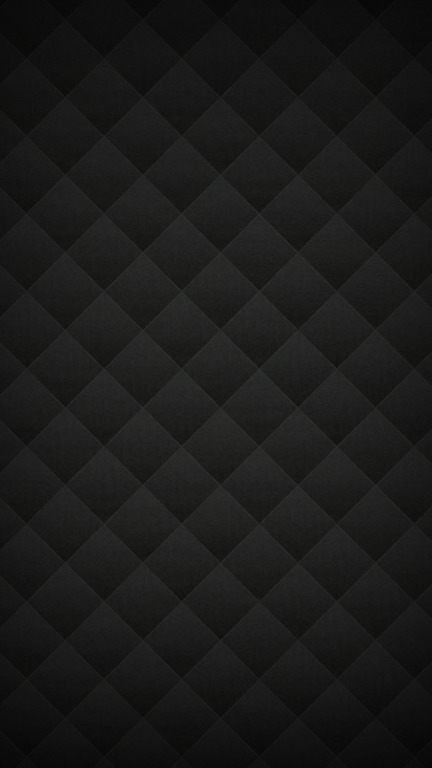
Give the GLSL for this pattern, as a Shadertoy shader.

```glsl
const float PERIOD = 0.1796;                  // diamond width, canvas widths
const vec2 ANCHOR = vec2(0.5104, 1.0127);     // one diamond corner
const float LINE_HALF_WIDTH = 0.0013;
const vec3 SHADE = vec3(0.092, 0.092, 0.087);
const vec3 LIGHT = vec3(0.163, 0.169, 0.163);
const vec3 SEAM = vec3(0.188, 0.194, 0.186);

float hash(vec2 p) {
    return fract(sin(dot(p, vec2(127.1, 311.7))) * 43758.5453);
}

float valueNoise(vec2 p) {
    vec2 cell = floor(p);
    vec2 f = fract(p);
    f = f * f * (3.0 - 2.0 * f);
    float low = mix(hash(cell), hash(cell + vec2(1.0, 0.0)), f.x);
    float high = mix(hash(cell + vec2(0.0, 1.0)), hash(cell + vec2(1.0)), f.x);
    return mix(low, high, f.y);
}

// Position inside a diamond, along its two edge directions
vec2 diamondCell(vec2 p, float period) {
    vec2 q = p / period;
    return fract(vec2(q.x + q.y, q.x - q.y));
}

// Distance to the nearest diamond edge
float edgeDistance(vec2 cell, float period) {
    vec2 d = min(cell, 1.0 - cell);
    return min(d.x, d.y) * period * 0.70711;
}

float lineCoverage(float dist, float halfWidth, float pixel) {
    return clamp((halfWidth - dist) / pixel + 0.5, 0.0, 1.0);
}

float vignette(vec2 uv) {
    vec2 d = abs(uv * 2.0 - 1.0);
    return (1.0 - 0.32 * pow(d.x, 2.6)) * (1.0 - 0.62 * pow(d.y, 2.7));
}

void mainImage(out vec4 fragColor, in vec2 fragCoord) {
    vec2 uv = fragCoord / iResolution.xy;
    vec2 p = fragCoord / iResolution.x;
    float pixel = 1.0 / iResolution.x;

    // Diamonds fade from a light top to a dark bottom
    vec2 cell = diamondCell(p - ANCHOR, PERIOD);
    float height = 0.5 + 0.5 * (cell.x - cell.y);
    vec3 color = mix(SHADE, LIGHT, smoothstep(-0.1, 1.0, height));

    // Faint horizontal bands, stronger in the shade
    float band = valueNoise(vec2(p.x * 5.0, p.y * 54.0)) - 0.5;
    color += band * mix(0.016, 0.005, height) * vec3(1.0, 0.97, 0.8);

    // Thin, slightly worn seams
    float seam = lineCoverage(edgeDistance(cell, PERIOD), LINE_HALF_WIDTH, pixel);
    float wear = mix(0.6, 1.0, valueNoise(p * 60.0));
    color = mix(color, SEAM, seam * wear);

    // Fine woven grain
    float grain = valueNoise(p * vec2(210.0, 250.0)) - 0.5;
    color += grain * 0.024;

    fragColor = vec4(color * vignette(uv), 1.0);
}
```
